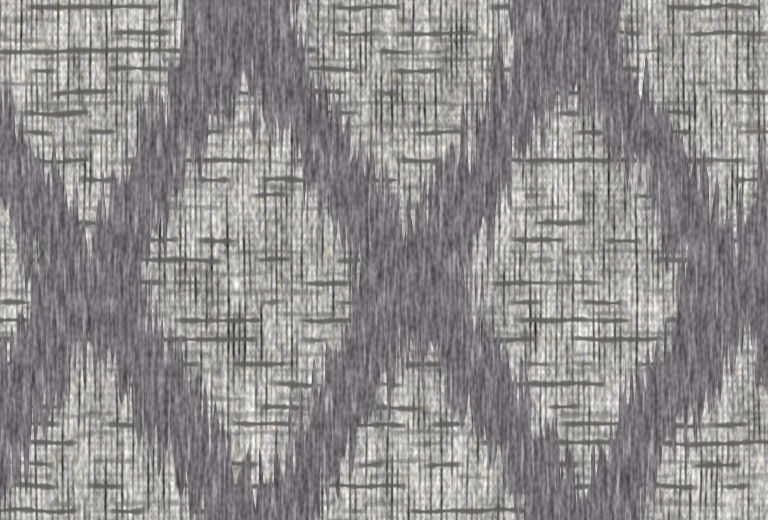
Reproduce this pattern procedurally as a Shadertoy shader.

```glsl
// Lengths are fractions of the canvas height
const vec2  REPEAT       = vec2(0.622, 0.997);  // lattice period
const vec2  CENTER       = vec2(0.482, 0.457);  // one diamond center
const vec2  HALF_SIZE    = vec2(0.211, 0.382);  // diamond half extents
const float BULGE        = 1.22;                // above 1 rounds the sides
const float SHEAR        = 0.03;                // slight lean of the cloth
const float FRAY         = 0.12;                // vertical bleed of the edge
const float EDGE_SOFT    = 0.05;
const float THREADS      = 98.0;                // warp threads per height
const float STITCHES     = 84.0;                // stitches per height
const float SLUB_ROWS    = 25.0;                // crosswise slub rows per height
const float SLUB_WIDTH   = 0.10;                // half width, in rows
const vec3  GROUND_TINT  = vec3(1.0, 0.982, 1.010);
const vec3  LIGHT_TINT   = vec3(1.0, 0.998, 0.990);
const vec3  WARM_TINT    = vec3(1.02, 1.0, 0.95);
const float GROUND_TONE  = 0.447;
const float LIGHT_TONE   = 0.735;
const float SLUB_TONE    = 0.36;
const float TAU          = 6.2831853;

float hash(vec2 cell) {
    uvec2 q = uvec2(ivec2(cell)) * uvec2(1597334673u, 3812015801u);
    uint n = (q.x ^ q.y) * 1597334673u;
    n = (n ^ (n >> 15)) * 2246822519u;
    return float((n ^ (n >> 13)) >> 8) / 16777216.0;
}

float cornerSlope(vec2 cell, vec2 offset) {
    float angle = TAU * hash(cell);
    return dot(vec2(cos(angle), sin(angle)), offset);
}

float gradientNoise(vec2 p) {
    vec2 i = floor(p), f = p - i;
    vec2 u = f * f * f * (f * (f * 6.0 - 15.0) + 10.0);
    vec2 e = vec2(1.0, 0.0);
    float low  = mix(cornerSlope(i, f), cornerSlope(i + e, f - e), u.x);
    float high = mix(cornerSlope(i + e.yx, f - e.yx), cornerSlope(i + 1.0, f - 1.0), u.x);
    return mix(low, high, u.y);
}

// Positive inside the diamonds of one rectangular lattice
float diamondLattice(vec2 p) {
    vec2 q = abs(p - REPEAT * round(p / REPEAT)) / HALF_SIZE;
    return 1.0 - q.x - pow(q.y, BULGE);
}

// Two staggered lattices with edges bled along the warp
float ikatMask(vec2 p) {
    float bleed = gradientNoise(p * vec2(105.0, 5.0))
                + 0.6 * gradientNoise(p * vec2(40.0, 3.0) + 31.0);
    vec2 q = p - CENTER;
    q.x += SHEAR * q.y + 0.010 * gradientNoise(p * vec2(6.0, 11.0) + 7.0);
    q.y += FRAY * bleed;
    float inside = max(diamondLattice(q), diamondLattice(q - 0.5 * REPEAT));
    inside += 0.20 * gradientNoise(p * vec2(130.0, 14.0) + 53.0);
    return smoothstep(-EDGE_SOFT, EDGE_SOFT, inside);
}

// Broken dark crosswise yarns, each row with its own height
float slubs(vec2 p, float seed) {
    float y = p.y * SLUB_ROWS + 0.15 * gradientNoise(p * vec2(14.0, 3.0) + seed);
    float row = floor(y);
    float lineY = 0.28 + 0.44 * hash(vec2(row, seed));
    float run = gradientNoise(vec2(p.x * 9.0 + seed, row * 3.37 + 90.4));
    float present = smoothstep(-0.08, 0.12, run);
    float width = SLUB_WIDTH * (1.0 + 0.9 * gradientNoise(p * vec2(70.0, 25.0) + seed));
    return present * (1.0 - smoothstep(width * 0.3, width * 1.9, abs(y - row - lineY)));
}

float groundTone(vec2 p) {
    float tone = GROUND_TONE + 0.20 * gradientNoise(p * vec2(155.0, 20.0) + 11.0)
               + 0.08 * gradientNoise(p * vec2(70.0, 7.0) + 43.0)
               + 0.13 * gradientNoise(p * vec2(165.0, 80.0) + 5.0);

    // Scattered thin pale strands
    float strand = smoothstep(0.18, 0.45, gradientNoise(p * vec2(140.0, 11.0) + 67.0));
    return tone + 0.13 * strand;
}

float lightTone(vec2 p) {
    float x = p.x * THREADS + 0.5 * gradientNoise(p * vec2(9.0, 4.0));
    float across = x - floor(x);
    float gap = 0.5 + 0.5 * cos(TAU * across);

    // Dark gaps between threads fade in and out along the warp
    float gapId = round(x);
    float depth = 0.42 + 1.6 * gradientNoise(vec2(gapId * 0.77 + 0.3, p.y * 7.0));
    float tone = LIGHT_TONE - 0.42 * gap * gap * clamp(depth, 0.08, 1.0);

    // Slanted stitches meet in a V on each thread, with uneven strength
    float uneven = 0.5 + gradientNoise(p * vec2(30.0, 20.0) + 3.0);
    float chevron = cos(TAU * (p.y * STITCHES + 0.9 * abs(across - 0.5)));
    tone += 0.08 * chevron * uneven * (1.0 - gap);

    // Yarn grain from fine to broad, drawn out along the warp
    tone += 0.25 * gradientNoise(p * vec2(155.0, 65.0) + 23.0);
    tone += 0.17 * gradientNoise(p * vec2(110.0, 12.0) + 61.0);
    tone += 0.18 * gradientNoise(p * vec2(34.0, 4.0) + 29.0);
    tone += 0.10 * gradientNoise(p * vec2(9.0, 7.0) + 19.0);

    tone = mix(tone, SLUB_TONE, 0.88 * slubs(p, 71.0));
    return mix(tone, SLUB_TONE, 0.40 * slubs(p + 0.02, 137.0));
}

void mainImage(out vec4 fragColor, in vec2 fragCoord) {
    vec2 p = fragCoord / iResolution.y;
    float warmth = smoothstep(0.1, 0.45, gradientNoise(p * vec2(90.0, 30.0) + 37.0));
    vec3 ground = GROUND_TINT * groundTone(p);
    vec3 light = mix(LIGHT_TINT, WARM_TINT, warmth) * lightTone(p);
    vec3 color = mix(ground, light, ikatMask(p));
    fragColor = vec4(clamp(color, 0.0, 1.0), 1.0);
}
```
